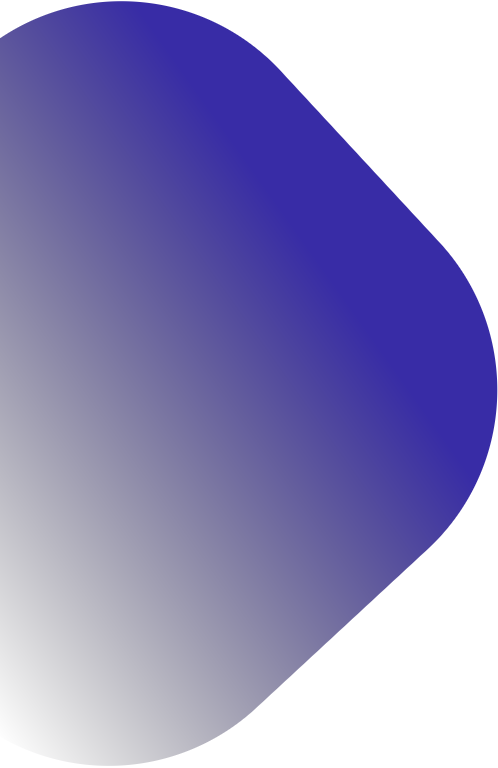
Reproduce this background procedurally as a WebGL 2 fragment shader.

```glsl
#version 300 es
precision highp float;
// A large rounded diamond on white, cut off by the left side of the canvas.
// A rotated rounded-box distance gives its outline; its blue fill fades
// through muted grey-violet into white along a diagonal.

uniform vec2 u_resolution;
out vec4 outColor;

const vec3 WHITE = vec3(1.0);
const vec3 BLUE = vec3(0.219, 0.173, 0.650);

vec2 rotate(vec2 p, float angle) {
    float c = cos(angle), s = sin(angle);
    return vec2(c * p.x + s * p.y, c * p.y - s * p.x);
}

// Signed distance to a square of half-size core, grown by radius
float roundedSquare(vec2 p, float core, float radius) {
    vec2 q = abs(p) - core;
    return length(max(q, 0.0)) + min(max(q.x, q.y), 0.0) - radius;
}

// Position along a direction: 0 at offset start, 1 after span
float linearRamp(vec2 p, vec2 direction, float start, float span) {
    return clamp((start - dot(p, direction)) / span, 0.0, 1.0);
}

// Colour that darkens as it turns transparent over a backdrop
vec3 fadeOut(vec3 color, vec3 backdrop, float t) {
    float alpha = 1.0 - t;
    return color * alpha * alpha + backdrop * t;
}

void main() {
    // Units of canvas height, origin at the lower left
    vec2 p = gl_FragCoord.xy / u_resolution.y;
    float pixel = 1.0 / u_resolution.y;

    // Diamond outline
    vec2 center = vec2(0.1497, 0.5006);
    float dist = roundedSquare(rotate(p - center, 0.747), 0.1523, 0.2826);
    float coverage = clamp(0.5 - dist / pixel, 0.0, 1.0);

    // Diagonal fill
    vec2 direction = normalize(vec2(0.815, 0.58));
    float t = linearRamp(p, direction, 0.72, 0.70);
    vec3 fill = fadeOut(BLUE, WHITE, t);

    outColor = vec4(mix(WHITE, fill, coverage), 1.0);
}
```
